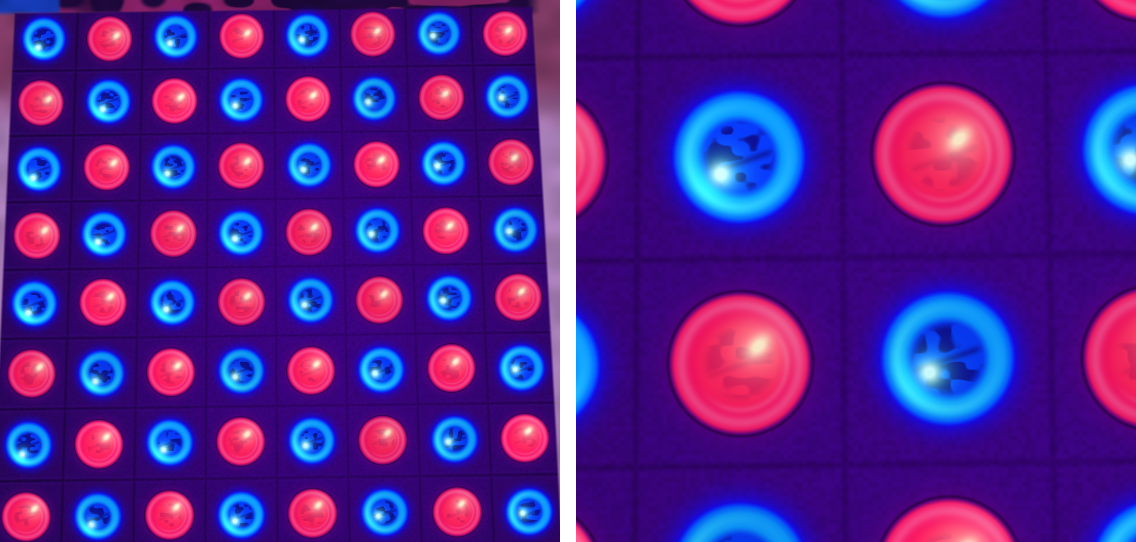
Left, the full canvas; right, a detail of the centre.
A Shadertoy shader for this pattern:

```glsl
// An 8 x 8 checkerboard of glowing red and blue LEDs on a dark violet panel.
// A mild perspective grid is inverted to find each lamp; lenses are built from
// radial bands, soft highlights and hashed noise that differs from lamp to lamp.

const float COUNT = 8.0;
const vec2 BOARD_MIN = vec2(-0.46, -0.41);
const vec2 BOARD_MAX = vec2(7.44, 8.2);

float hash(vec2 p) {
    vec3 h = fract(p.xyx * 0.1031);
    h += dot(h, h.yzx + 33.33);
    return fract((h.x + h.y) * h.z);
}

float noise(vec2 p) {
    vec2 i = floor(p), f = fract(p);
    f = f * f * (3.0 - 2.0 * f);
    return mix(mix(hash(i), hash(i + vec2(1, 0)), f.x),
               mix(hash(i + vec2(0, 1)), hash(i + 1.0), f.x), f.y);
}

// Soft stripe of half-width w around d = 0
float band(float d, float w) { return exp(-d * d / (w * w)); }

float glow(vec2 d, float sharpness) { return exp(-sharpness * dot(d, d)); }

float pitch(float row) { return 0.94 + 0.0122 * row; }

// Grid (column, row) to canvas, where the canvas is 8 units wide and y runs down
vec2 gridToCanvas(vec2 g) {
    return vec2(3.448 + (g.x - 3.0) * pitch(g.y),
                0.52 + g.y * (0.906 + 0.01 * g.y) - 0.0125 * (g.x - 3.0));
}

vec2 canvasToGrid(vec2 p) {
    float y = p.y - 0.52 + 0.0125 * (p.x - 3.448);
    float row = (sqrt(0.8208 + 0.04 * y) - 0.906) / 0.02;
    return vec2(3.0 + (p.x - 3.448) / pitch(row), row);
}

// Irregular shadow of the chip and its wire seen through the lens
float chipShadow(vec2 q, vec2 id) {
    float blot = smoothstep(0.48, 0.68, noise(q * vec2(5.0, 7.0) + id * 17.3));
    float wire = band(q.y + 0.35 * q.x - 0.1 * hash(id + 5.0), 0.06);
    return max(blot, wire * 0.7) * smoothstep(0.6, 0.42, length(q));
}

vec3 redLens(vec2 q, vec2 spot, float shadow) {
    float r = length(q);
    vec3 c = mix(vec3(0.98, 0.13, 0.36), vec3(0.95, 0.05, 0.37), smoothstep(0.5, 0.8, r));
    c += vec3(0.0, 0.2, 0.14) * band(r - 0.86, 0.09);
    c += vec3(0.0, 0.13, 0.1) * band(r - 0.68, 0.05) * smoothstep(-0.4, 0.7, q.x + q.y);
    c = mix(c, vec3(0.72, 0.05, 0.32), 0.45 * shadow);
    vec2 d = q - spot;
    c += vec3(0.05, 0.38, 0.2) * glow(d, 5.0);
    vec2 streak = vec2(d.x + d.y, (d.x - d.y) * 0.65);
    return mix(c, vec3(1.0, 0.93, 0.8), min(1.0, 1.2 * glow(streak, 32.0)));
}

vec3 blueLens(vec2 q, vec2 spot, float shadow) {
    float r = length(q);
    vec3 ring = mix(vec3(0.03, 0.56, 0.99), vec3(0.02, 0.34, 1.0), smoothstep(0.85, 1.0, r));
    ring += vec3(0.18, 0.26, 0.0) * band(r - 0.78, 0.1) * (0.55 + 0.45 * dot(q, normalize(spot)));
    vec3 core = mix(vec3(0.03, 0.22, 0.95), vec3(0.05, 0.03, 0.5), 0.85 * shadow);
    vec3 c = mix(core, ring, smoothstep(0.52, 0.68, r));
    vec2 d = q - spot;
    c += vec3(0.12, 0.5, 0.1) * glow(d, 8.0);
    return mix(c, vec3(0.8, 0.99, 1.0), min(1.0, 1.2 * glow(d, 38.0)));
}

// Violet panel with seams between the lamp housings
vec3 panel(vec2 g, vec2 p) {
    float middle = glow((g - vec2(4.2, 3.8)) * vec2(1.0, 0.75), 0.05);
    vec3 c = mix(vec3(0.13, 0.02, 0.3), vec3(0.23, 0.01, 0.5), middle);
    vec2 seam = abs(fract(g) - 0.5);
    float groove = max(band(seam.x, 0.018), band(seam.y, 0.018));
    c *= 1.0 - (0.4 - 0.25 * middle) * groove;
    c += vec3(0.03, 0.01, 0.05) * band(seam.y - 0.035, 0.015) * (1.0 - middle);
    return c * (0.93 + 0.14 * noise(p * 45.0));
}

// Blurred table beside the panel and hardware along its top
vec3 surround(vec2 p) {
    vec3 table = mix(vec3(0.48, 0.22, 0.38), vec3(0.64, 0.48, 0.7), smoothstep(1.0, 2.0, p.y));
    vec3 parts = mix(vec3(0.11, 0.03, 0.22), vec3(0.5, 0.12, 0.38),
                     smoothstep(0.55, 0.75, noise(vec2(p.x * 3.2, p.y * 6.0))));
    parts = mix(parts, vec3(0.08, 0.22, 0.68), smoothstep(0.9, 0.8, p.x));
    float topStrip = smoothstep(0.24, 0.14, p.y) * smoothstep(7.75, 7.5, p.x);
    return mix(table, parts, topStrip) * (0.9 + 0.2 * noise(p * 4.0));
}

void mainImage(out vec4 fragColor, in vec2 fragCoord) {
    float pixel = COUNT / iResolution.x;
    vec2 p = vec2(fragCoord.x, iResolution.y - fragCoord.y) * pixel;
    vec2 g = canvasToGrid(p);
    vec2 id = clamp(floor(g + 0.5), 0.0, COUNT - 1.0);
    float isRed = mod(id.x + id.y, 2.0);

    // Local lens coordinates, radius 1 at the rim
    float radius = mix(0.315, 0.33, isRed) * pitch(id.y);
    vec2 jitter = 0.02 * (vec2(hash(id + 3.1), hash(id + 8.7)) - 0.5);
    vec2 q = (p - gridToCanvas(id) - jitter) / radius;
    float r = length(q);

    // Panel and coloured halo
    vec2 inset = min(g - BOARD_MIN, BOARD_MAX - g);
    vec3 color = mix(surround(p), panel(g, p), smoothstep(-0.025, 0.025, min(inset.x, inset.y)));
    float halo = exp(-6.0 * max(r - 1.0, 0.0)) * smoothstep(1.65, 1.2, r);
    color = mix(color, mix(vec3(0.05, 0.04, 0.98), vec3(0.42, 0.01, 0.5), isRed),
                halo * mix(0.95, 0.6, isRed));
    color *= 1.0 - 0.35 * isRed * band(r - 1.06, 0.025);

    // Highlights drift across the panel with the viewing angle
    vec2 drift = (id - 3.5) / 3.5;
    vec2 redSpot = vec2(0.25 - 0.1 * drift.x, -0.24 - 0.1 * drift.y);
    vec2 blueSpot = vec2(-0.28, 0.24 - 0.18 * drift.x);
    float shadow = chipShadow(q, id);
    vec3 lens = mix(blueLens(q, blueSpot, shadow), redLens(q, redSpot, shadow), isRed);
    lens *= 0.96 + 0.08 * hash(id + 21.0);
    float softness = 0.035 + pixel / radius;
    color = mix(color, lens, smoothstep(1.0 + softness, 1.0 - softness, r));
    fragColor = vec4(clamp(color, 0.0, 1.0), 1.0);
}
```
